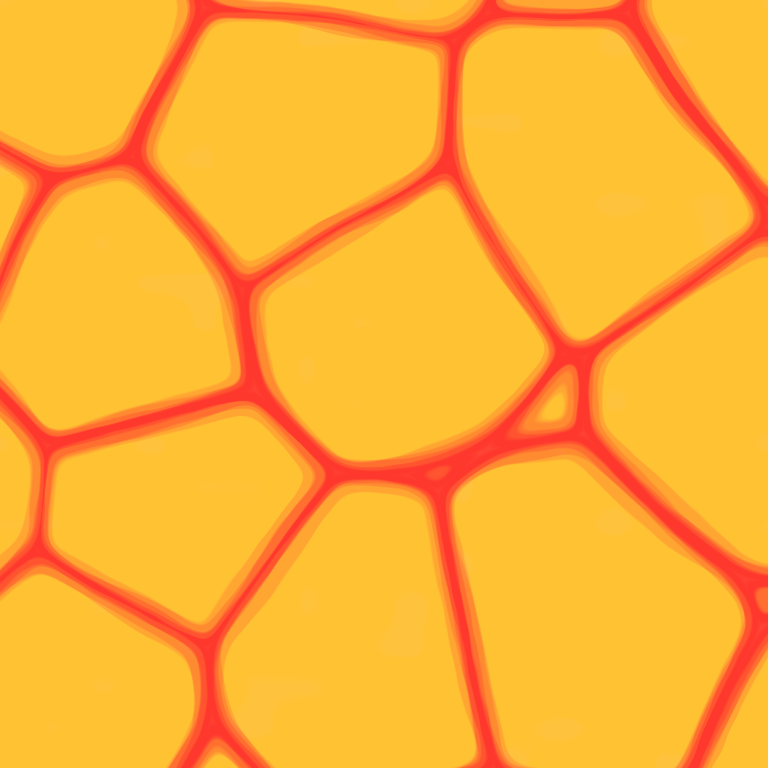
Reproduce this texture procedurally as a WebGL 1 fragment shader.

```glsl
precision highp float;
uniform vec2 u_resolution;

float hash(vec2 p) {
  return fract(sin(dot(p, vec2(127.1, 311.7))) * 43758.5453);
}

float noise(vec2 p) {
  vec2 i = floor(p), f = fract(p);
  f = f * f * (3.0 - 2.0 * f);
  return mix(mix(hash(i), hash(i + vec2(1.0, 0.0)), f.x),
             mix(hash(i + vec2(0.0, 1.0)), hash(i + vec2(1.0, 1.0)), f.x), f.y);
}

vec2 sitePosition(vec2 id) {
  return id + 0.5 + 0.85 * (vec2(hash(id + 3.7), hash(id + 19.3)) - 0.5);
}

// Squared distance plus a handicap: every other site is a small filler cell
float power(vec2 p, vec2 id) {
  vec2 d = p - sitePosition(id);
  float filler = mod(id.x + id.y, 2.0);
  return dot(d, d) + filler * (0.42 + 0.5 * hash(id + 7.1));
}

void main() {
  vec2 uv = gl_FragCoord.xy / min(u_resolution.x, u_resolution.y);
  const float cells = 4.0;
  vec2 p = uv * cells + 8.3;
  p += 0.05 * (vec2(noise(uv * 7.0), noise(uv * 7.0 + 31.0)) - 0.5);
  vec2 base = floor(p);

  // Owning cell
  float best = 100.0;
  vec2 owner = base;
  for (int j = -2; j <= 2; j++) {
    for (int i = -2; i <= 2; i++) {
      vec2 id = base + vec2(float(i), float(j));
      float w = power(p, id);
      if (w < best) {
        best = w;
        owner = id;
      }
    }
  }

  // Smooth minimum of wall distances rounds the corners
  const float rounding = 0.009;
  vec2 center = sitePosition(owner);
  float sum = 0.0;
  for (int j = -2; j <= 2; j++) {
    for (int i = -2; i <= 2; i++) {
      vec2 id = base + vec2(float(i), float(j));
      if (distance(id, owner) > 0.5) {
        float gap = (power(p, id) - best) / (2.0 * distance(sitePosition(id), center));
        float thinning = 0.006 * (hash(id + owner) - 0.5);
        sum += exp(-(gap / cells + thinning) / rounding);
      }
    }
  }
  float wall = -rounding * log(max(sum, 1e-9));

  // Translucent brush layers, narrower and redder toward the wall
  float seed = 17.0 * hash(owner + 2.3);
  float paint = 0.0;
  for (int i = 0; i < 5; i++) {
    float layer = float(i);
    vec2 q = uv * 8.0 + seed + layer * 5.3;
    float width = (0.0195 - 0.0038 * layer) * (0.5 + noise(q));
    width += 0.002 * (noise(uv * 38.0 + layer * 9.1) - 0.5);
    float soft = 0.0006 + 0.0018 * noise(q * 1.7 + 11.0);
    paint += 0.2 * (1.0 - smoothstep(width - soft, width + soft, wall));
  }

  vec3 yellow = vec3(1.0, 0.76, 0.20);
  vec3 red = vec3(1.0, 0.22, 0.18);

  // Faint pale dabs in the cells and a lighter heart in the junctions
  yellow.b += 0.04 * smoothstep(0.84, 0.94, noise(uv * vec2(15.0, 19.0) + 4.0));
  red += vec3(0.0, 0.05, 0.02) * smoothstep(0.002, 0.009, -wall);

  gl_FragColor = vec4(mix(yellow, red, paint), 1.0);
}
```
